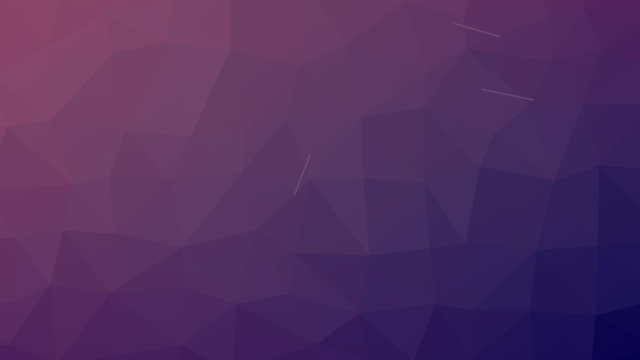
A WebGL 2 fragment shader for this background:

```glsl
#version 300 es
precision highp float;

uniform vec2 u_resolution;
out vec4 fragColor;

// Mesh
const float ROWS = 6.0;          // cells per canvas height
const float JITTER = 0.29;       // vertex offset in cells
const float FLATNESS = 0.82;     // 1 = one flat colour per facet
const float FACET_SHADE = 0.022; // random brightness step

// Seams, as fractions of the canvas: start.xy, end.xy
const vec4 SEAMS[3] = vec4[3](
    vec4(0.710, 0.935, 0.781, 0.898),
    vec4(0.753, 0.752, 0.833, 0.722),
    vec4(0.484, 0.569, 0.460, 0.458));
const vec3 SEAM_COLOR = vec3(0.58, 0.42, 0.54);
const float SEAM_WIDTH = 0.0012;
const float SEAM_STRENGTH = 0.4;

// Gradient colours: left, centre, right of each row
const vec3 TOP_L = vec3(0.56, 0.27, 0.41);
const vec3 TOP_C = vec3(0.44, 0.24, 0.40);
const vec3 TOP_R = vec3(0.31, 0.12, 0.36);
const vec3 MID_L = vec3(0.46, 0.24, 0.40);
const vec3 MID_C = vec3(0.33, 0.21, 0.39);
const vec3 MID_R = vec3(0.18, 0.11, 0.35);
const vec3 LOW_L = vec3(0.30, 0.12, 0.36);
const vec3 LOW_C = vec3(0.21, 0.10, 0.35);
const vec3 LOW_R = vec3(0.02, 0.00, 0.30);

vec2 hash2(vec2 p) {
    vec3 q = fract(p.xyx * vec3(0.1031, 0.1030, 0.0973));
    q += dot(q, q.yzx + 33.33);
    return fract((q.xx + q.yz) * q.zy);
}

float cross2(vec2 a, vec2 b) { return a.x * b.y - a.y * b.x; }

// Quadratic curve through three evenly spaced colours
vec3 curve(vec3 a, vec3 b, vec3 c, float t) {
    return a * (1.0 - t) * (1.0 - 2.0 * t)
         + b * 4.0 * t * (1.0 - t)
         + c * t * (2.0 * t - 1.0);
}

vec3 gradient(vec2 uv) {
    uv = clamp(uv, 0.0, 1.0);
    return curve(curve(LOW_L, LOW_C, LOW_R, uv.x),
                 curve(MID_L, MID_C, MID_R, uv.x),
                 curve(TOP_L, TOP_C, TOP_R, uv.x), uv.y);
}

vec2 meshVertex(vec2 id) {
    return id + (hash2(id + 17.0) * 2.0 - 1.0) * JITTER;
}

// Signed distance to an edge, positive on its left
float edgeDistance(vec2 p, vec2 a, vec2 b) {
    return cross2(b - a, p - a) / length(b - a);
}

// Adds one facet: weighted colour in rgb, coverage in a
void addFacet(inout vec4 sum, vec2 p, vec2 a, vec2 b, vec2 c, vec2 cells, float pixel) {
    float inside = min(edgeDistance(p, a, b),
                   min(edgeDistance(p, b, c), edgeDistance(p, c, a)));
    float coverage = smoothstep(-0.7 * pixel, 0.7 * pixel, inside);
    if (coverage <= 0.0) return;
    vec2 center = (a + b + c) / 3.0;
    vec3 color = gradient(mix(p, center, FLATNESS) / cells);
    color += (hash2(floor(center * 64.0)).x - 0.5) * FACET_SHADE;
    sum += vec4(color, 1.0) * coverage;
}

float segmentDistance(vec2 p, vec2 a, vec2 b) {
    vec2 d = b - a;
    return length(p - a - d * clamp(dot(p - a, d) / dot(d, d), 0.0, 1.0));
}

void main() {
    vec2 uv = gl_FragCoord.xy / u_resolution;
    vec2 aspect = vec2(u_resolution.x / u_resolution.y, 1.0);
    vec2 cells = aspect * ROWS;
    vec2 p = uv * cells;
    float pixel = ROWS / u_resolution.y;

    // Each cell is a quad split along its shorter diagonal
    vec4 sum = vec4(gradient(uv), 1.0) * 0.001;
    for (int y = -1; y <= 1; y++) {
        for (int x = -1; x <= 1; x++) {
            vec2 id = floor(p) + vec2(x, y);
            vec2 a = meshVertex(id);
            vec2 b = meshVertex(id + vec2(1, 0));
            vec2 c = meshVertex(id + vec2(1, 1));
            vec2 d = meshVertex(id + vec2(0, 1));
            bool splitAC = distance(a, c) < distance(b, d);
            addFacet(sum, p, a, b, splitAC ? c : d, cells, pixel);
            addFacet(sum, p, splitAC ? a : b, c, d, cells, pixel);
        }
    }
    vec3 color = sum.rgb / sum.a;

    // Faint light seams
    for (int i = 0; i < 3; i++) {
        float dist = segmentDistance(uv * aspect, SEAMS[i].xy * aspect, SEAMS[i].zw * aspect);
        float line = 1.0 - smoothstep(0.0, SEAM_WIDTH + 1.0 / u_resolution.y, dist);
        color = mix(color, SEAM_COLOR, line * SEAM_STRENGTH);
    }
    fragColor = vec4(color, 1.0);
}
```
